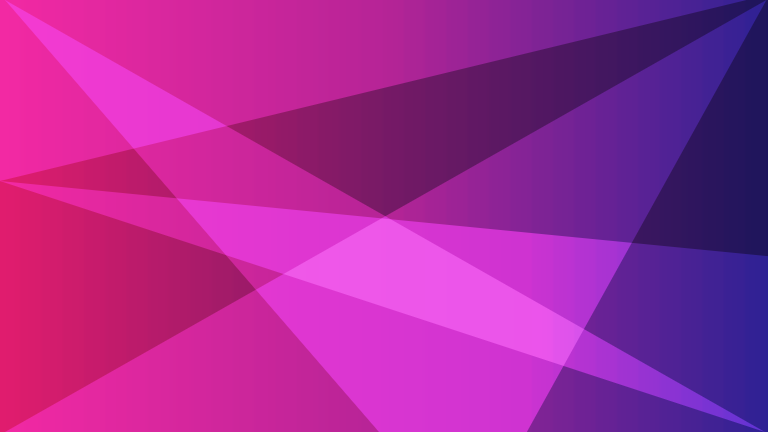
This background is drawn by a WebGL 1 fragment shader. Its source:

```glsl
precision highp float;
// Overlapping translucent light beams fan out from corners and the left edge.
// Each pixel counts the beams covering it; that count picks one of four
// horizontal gradients, running from hot pink to deep indigo.

uniform vec2 u_resolution;

const float STRIPS = 36.0;        // faint vertical bands across the canvas
const float STRIP_STRENGTH = 0.5;

// Soft mask of the half plane to the left of the direction a -> b.
float leftOf(vec2 p, vec2 a, vec2 b, float pixel) {
  vec2 dir = normalize(b - a);
  vec2 rel = p - a;
  float dist = dir.x * rel.y - dir.y * rel.x;
  return clamp(dist / pixel + 0.5, 0.0, 1.0);
}

// Beam spreading from an apex, counter-clockwise from one ray to another.
float beam(vec2 p, vec2 apex, vec2 from, vec2 to, float pixel) {
  return leftOf(p, apex, from, pixel) * leftOf(p, to, apex, pixel);
}

// Three-stop gradient with a movable middle stop.
vec3 ramp(float x, float middle, vec3 left, vec3 centre, vec3 right) {
  vec3 firstHalf = mix(left, centre, clamp(x / middle, 0.0, 1.0));
  return mix(firstHalf, right, clamp((x - middle) / (1.0 - middle), 0.0, 1.0));
}

// Blend a smooth coordinate with a soft-edged staircase.
float banded(float x, float count, float strength) {
  float t = x * count;
  float stair = floor(t) + smoothstep(0.85, 1.0, fract(t));
  return mix(x, stair / count, strength);
}

// Number of beams covering a point; positions are fractions of the canvas.
float beamCount(vec2 p, vec2 canvas, float pixel) {
  vec2 topLeft = vec2(0.0065, 1.0) * canvas;
  vec2 topRight = vec2(0.998, 1.0) * canvas;
  vec2 leftEdge = vec2(0.0, 0.581) * canvas;
  vec2 bottomLeft = vec2(0.0065, 0.0) * canvas;
  vec2 bottomRight = vec2(0.996, 0.0) * canvas;

  float count = leftOf(p, leftEdge, vec2(0.972, 1.0) * canvas, pixel);
  count += beam(p, topLeft, vec2(0.4935, 0.0) * canvas, bottomRight, pixel);
  count += beam(p, leftEdge, bottomRight, vec2(1.0, 0.407) * canvas, pixel);
  count += beam(p, topRight, bottomLeft, vec2(0.686, 0.0) * canvas, pixel);
  return count;
}

void main() {
  vec2 canvas = vec2(u_resolution.x / u_resolution.y, 1.0);
  vec2 p = gl_FragCoord.xy / u_resolution.y;
  float count = beamCount(p, canvas, 1.0 / u_resolution.y);
  float x = banded(p.x / canvas.x, STRIPS, STRIP_STRENGTH);

  // Gradients for zero to three overlapping beams
  vec3 unlit = ramp(x, 0.5, vec3(0.88, 0.11, 0.43),
                    vec3(0.46, 0.10, 0.40), vec3(0.11, 0.08, 0.36));
  vec3 single = ramp(x, 0.5, vec3(0.95, 0.16, 0.64),
                     vec3(0.71, 0.14, 0.59), vec3(0.17, 0.13, 0.58));
  vec3 twofold = ramp(x, 0.68, vec3(0.96, 0.23, 0.82),
                      vec3(0.81, 0.20, 0.82), vec3(0.36, 0.20, 0.83));
  vec3 threefold = ramp(x, 0.7, vec3(0.96, 0.36, 0.90),
                        vec3(0.92, 0.33, 0.92), vec3(0.50, 0.28, 0.92));

  vec3 color = mix(unlit, single, clamp(count, 0.0, 1.0));
  color = mix(color, twofold, clamp(count - 1.0, 0.0, 1.0));
  color = mix(color, threefold, clamp(count - 2.0, 0.0, 1.0));
  gl_FragColor = vec4(color, 1.0);
}
```
